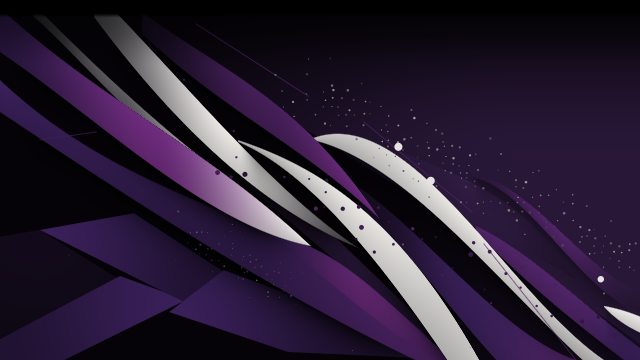
Write a Shadertoy shader that draws this background.

```glsl
// Sweeping violet and silver ribbons over a dark backdrop with scattered specks.

const vec3 INK = vec3(0.022, 0.012, 0.03);
const vec3 NIGHT = vec3(0.09, 0.05, 0.13);
const vec3 PLUM = vec3(0.155, 0.09, 0.215);
const vec3 INDIGO = vec3(0.225, 0.125, 0.35);
const vec3 VIOLET = vec3(0.31, 0.14, 0.4);
const vec3 MAGENTA = vec3(0.43, 0.17, 0.49);
const vec3 GREY = vec3(0.36, 0.35, 0.37);
const vec3 SILVER = vec3(0.9, 0.89, 0.88);

// The canvas is 9 units tall; soft is one output sample in those units
#define soft (9.0 / iResolution.y)

vec2 hash22(vec2 p) {
  vec3 q = fract(p.xyx * vec3(0.1031, 0.103, 0.0973));
  q += dot(q, q.yzx + 33.33);
  return fract((q.xx + q.yz) * q.zy);
}

float cover(float d) { return clamp(d / soft + 0.5, 0.0, 1.0); }

// Cubic through four evenly spaced heights, t in 0..1
float curve(float t, vec4 h) {
  float u = 3.0 * t, a = u - 1.0, b = u - 2.0, c = u - 3.0;
  return dot(h, vec4(-a * b * c / 6.0, u * b * c / 2.0, -u * a * c / 2.0, u * a * b / 6.0));
}

// Ribbon between two curves, with a colour ramp along it and a shadow below
void ribbon(inout vec3 col, vec2 p, vec2 span, vec4 top, vec4 bottom,
            vec3 c0, vec3 c1, vec3 c2, float shadow) {
  float t = (p.x - span.x) / (span.y - span.x);
  if (t < 0.0 || t > 1.0) return;
  float hi = curve(t, top), lo = curve(t, bottom);
  float ends = smoothstep(0.0, 0.1, t) * smoothstep(1.0, 0.8, t);
  col *= 1.0 - shadow * ends * exp(-2.5 * max(lo - p.y, 0.0)) * step(p.y, hi);
  vec3 tint = mix(mix(c0, c1, smoothstep(0.0, 0.5, t)), c2, smoothstep(0.5, 1.0, t));
  tint *= 0.86 + 0.16 * clamp((p.y - lo) / max(hi - lo, 0.01), 0.0, 1.0);
  col = mix(col, tint, cover(0.75 * min(hi - p.y, p.y - lo)));
}

// Convex sheet, corners clockwise, lit from corner a
void sheet(inout vec3 col, vec2 p, vec2 a, vec2 b, vec2 c, vec2 d, vec3 tint) {
  vec2 v[4] = vec2[4](a, b, c, d);
  float dist = 100.0;
  for (int i = 0; i < 4; i++) {
    vec2 e = normalize(v[(i + 1) % 4] - v[i]), q = p - v[i];
    dist = min(dist, e.y * q.x - e.x * q.y);
  }
  float light = 1.0 - 0.45 * smoothstep(0.0, 5.0, distance(p, a));
  col = mix(col, tint * light, cover(dist));
}

float segment(vec2 p, vec2 a, vec2 b) {
  vec2 q = p - a, e = b - a;
  return length(q - e * clamp(dot(q, e) / dot(e, e), 0.0, 1.0));
}

void strand(inout vec3 col, vec2 p, vec2 a, vec2 b, vec3 tint) {
  col = mix(col, tint, 0.7 * cover(0.012 - segment(p, a, b)));
}

void disc(inout vec3 col, vec2 p, vec2 c, float r, vec3 tint) {
  col = mix(col, tint, cover(r - distance(p, c)));
}

// Jittered specks, thinning out away from the segment a-b
void specks(inout vec3 col, vec2 p, float cell, vec2 a, vec2 b, float width, vec3 tint) {
  vec2 id = floor(p / cell), h = hash22(id + 7.0), k = hash22(id + 91.0);
  vec2 c = (id + 0.2 + 0.6 * h) * cell;
  float density = 0.65 * exp(-pow(segment(c, a, b) / width, 2.0));
  float r = cell * mix(0.06, 0.16, k.y * k.y);
  if (k.x < density) disc(col, p, c, r, tint * (0.4 + 0.6 * h.x));
}

void mainImage(out vec4 fragColor, in vec2 fragCoord) {
  vec2 p = fragCoord * soft;

  // Backdrop: plum haze on the right, black on the left and top
  vec3 col = mix(INK, PLUM, smoothstep(1.0, 13.0, p.x) * smoothstep(9.6, 5.2, p.y));
  ribbon(col, p, vec2(2,16), vec4(10,6.4,3.5,.4), vec4(-2), INK, INK, NIGHT, 0.);

  // Folded sheets, lower left
  sheet(col, p, vec2(1,3.25), vec2(3,2), vec2(0,.55), vec2(-.5,3), NIGHT * .8);
  sheet(col, p, vec2(4.65,1.5), vec2(1.4,-.1), vec2(-1,0), vec2(3,2.1), INDIGO);
  sheet(col, p, vec2(1,3.25), vec2(3.35,3.67), vec2(5.6,2.2), vec2(4.6,1.45), INDIGO);
  sheet(col, p, vec2(4.23,1.2), vec2(5.6,2.25), vec2(11.6,0), vec2(7.2,.2), INDIGO);

  // Violet ribbons behind
  ribbon(col, p, vec2(10,14.4), vec4(5.2,4.6,3.7,2.1), vec4(5,3.6,2.8,2), PLUM, PLUM * 1.25, PLUM, 0.);
  ribbon(col, p, vec2(11.67,16), vec4(4.63,4,2.71,1.71), vec4(4.58,3.75,2.23,1.19), PLUM, VIOLET, PLUM, .4);
  ribbon(col, p, vec2(11.9,16), vec4(3.35,2.5,1.4,.3), vec4(3.2,1.9,.75,-.3), VIOLET, VIOLET, INDIGO, .6);
  ribbon(col, p, vec2(9,14.4), vec4(4.3,2.75,1.1,0), vec4(3.8,1.9,-.2,-1.4), NIGHT, INDIGO, VIOLET, .3);
  ribbon(col, p, vec2(6,11.7), vec4(5.1,3.5,1.7,-.2), vec4(4.5,2.9,1.3,-.2), NIGHT, PLUM, NIGHT, .3);
  ribbon(col, p, vec2(0,11.25), vec4(7,4.5,2.8,0), vec4(6.2,3.75,1.5,-.4), INDIGO, INDIGO * .85, VIOLET, .8);
  ribbon(col, p, vec2(6.8,11.25), vec4(3.1,2.55,1.4,0), vec4(3.05,1.9,.75,-.1), INDIGO, MAGENTA * .9, VIOLET, 0.);

  // Silver, violet and grey ribbons in front
  ribbon(col, p, vec2(15.1,16.4), vec4(1.35,1.25,1.1,.9), vec4(1.33,.95,.7,.5), SILVER, SILVER, SILVER, .3);
  ribbon(col, p, vec2(7.81,15.1), vec4(5.54,4.88,2.38,0), vec4(5.5,4.17,1.88,-.48), SILVER * .85, SILVER, SILVER * .8, .7);
  ribbon(col, p, vec2(3.54,9.48), vec4(8.7,7.38,5.88,3.54), vec4(8.17,6.54,5.15,3.54), NIGHT, VIOLET * .85, MAGENTA, .8);
  ribbon(col, p, vec2(2.35,8.96), vec4(9.25,6.92,4.63,2.8), vec4(8.58,5.96,4.04,2.8), GREY, SILVER, GREY, .7);
  ribbon(col, p, vec2(5.94,11.98), vec4(5.5,4.58,2.88,0), vec4(5.46,4.04,1.71,-1.2), SILVER * .8, SILVER, SILVER * .85, .7);
  ribbon(col, p, vec2(.83,5.1), vec4(8.9,7.5,6.19,5), vec4(8.6,7.2,5.85,5), GREY * .5, GREY, SILVER * .7, .5);
  ribbon(col, p, vec2(0,7.77), vec4(8.8,6.75,4.96,2.85), vec4(7.7,5.77,3.94,2.85), INDIGO * .8, MAGENTA, SILVER, .8);

  // Fine strands
  strand(col, p, vec2(4.9,8.4), vec2(7.7,6.6), VIOLET);
  strand(col, p, vec2(9.1,5.95), vec2(11.8,3.7), VIOLET);
  strand(col, p, vec2(12.1,2.9), vec2(14.4,0), VIOLET);
  strand(col, p, vec2(1,5.5), vec2(2.4,5.7), INDIGO);

  // Specks and bright discs
  specks(col, p, .2, vec2(8,6.6), vec2(16,2.4), .65, SILVER * .7);
  specks(col, p, .15, vec2(5,3), vec2(7,1.9), .4, GREY);
  specks(col, p, .4, vec2(6,5), vec2(15,1), .6, VIOLET);
  disc(col, p, vec2(9.96,5.33), .1, SILVER);
  disc(col, p, vec2(10.77,4.48), .1, SILVER);
  disc(col, p, vec2(15.02,2.02), .08, SILVER);

  // Dark strip and fade along the top
  col *= mix(0.55, 1.0, smoothstep(8.6, 7.2, p.y)) * smoothstep(8.68, 8.54, p.y);
  fragColor = vec4(col, 1.0);
}
```
